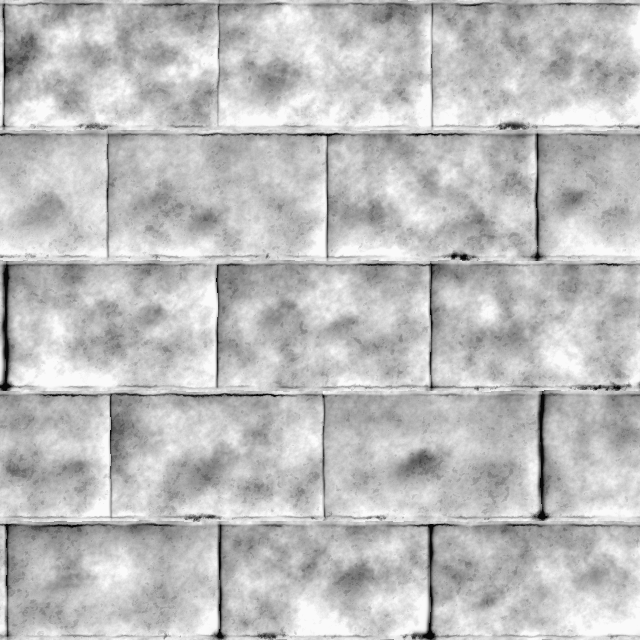
Give the GLSL for this texture map, as a three.js fragment shader.

```glsl
varying vec2 vUv;

const float COURSES = 5.0;
const float COLUMNS = 3.0;
const float STONE_TONE = 0.765;
const float MORTAR_TONE = 0.84;
const float MORTAR_HALF = 0.0062;

vec2 hash2(vec2 p) {
  p = vec2(dot(p, vec2(127.1, 311.7)), dot(p, vec2(269.5, 183.3)));
  return fract(sin(p) * 43758.547);
}

float gradientNoise(vec2 p) {
  vec2 i = floor(p);
  vec2 f = p - i;
  vec2 u = f * f * f * (f * (f * 6.0 - 15.0) + 10.0);
  vec2 e = vec2(1.0, 0.0);
  float a = dot(hash2(i) * 2.0 - 1.0, f);
  float b = dot(hash2(i + e.xy) * 2.0 - 1.0, f - e.xy);
  float c = dot(hash2(i + e.yx) * 2.0 - 1.0, f - e.yx);
  float d = dot(hash2(i + e.xx) * 2.0 - 1.0, f - e.xx);
  return mix(mix(a, b, u.x), mix(c, d, u.x), u.y);
}

float fbm(vec2 p) {
  float sum = 0.0;
  float amplitude = 1.0;
  for (int i = 0; i < 5; i++) {
    sum += amplitude * gradientNoise(p);
    p = mat2(1.52, 1.14, -1.14, 1.52) * p + 17.3;
    amplitude *= 0.62;
  }
  return sum;
}

float softLine(float d, float width) {
  return exp(-d * d / (width * width));
}

// Courses are slightly uneven, the lowest being the thinnest
float levelCourses(float y) {
  return y + 0.0175 * (1.0 - y) * smoothstep(0.0, 0.15, y);
}

vec2 jointId(float column, float course) {
  return vec2(mod(column, COLUMNS), course);
}

float jointShift(vec2 id) {
  return 0.032 * (hash2(id + 5.7).x - 0.5);
}

// Dark hollows, each with a pale surround
float hollows(vec2 local, vec2 id, float ripple) {
  float sum = 0.0;
  for (int i = 0; i < 3; i++) {
    vec2 h = hash2(id * 3.1 + float(i) * 13.7);
    vec2 k = hash2(id * 5.3 + float(i) * 7.9 + 2.0);
    vec2 r = local - vec2(0.05 + 0.23 * h.x, 0.05 + 0.075 * h.y);
    r.y -= 0.3 * r.x;
    r = r / mix(vec2(0.022, 0.016), vec2(0.05, 0.027), k.x) + ripple;
    float d = dot(r, r);
    sum += mix(0.08, 0.42, k.y * k.y) * (exp(-d) - 0.3 * exp(-0.25 * d));
  }
  return sum;
}

void main() {
  vec2 p = vUv;
  vec2 wobble = vec2(gradientNoise(p * 24.0), gradientNoise(p * 24.0 + 40.0));
  vec2 q = p + 0.0035 * wobble;

  // Running bond: alternate courses move by half a block
  float v = levelCourses(q.y) * COURSES;
  float course = floor(v);
  float u = q.x * COLUMNS - 0.5 * mod(course, 2.0) - 0.02;
  float nearest = floor(u + 0.5);
  float column = nearest - 1.0 + step(nearest + jointShift(jointId(nearest, course)), u);
  vec2 id = jointId(column, course);
  vec2 nextId = jointId(column + 1.0, course);

  // Distances to the four sides of a block
  float left = (u - column - jointShift(id)) / COLUMNS;
  float right = (column + 1.0 + jointShift(nextId) - u) / COLUMNS;
  float below = (v - course) / COURSES;
  float above = 1.0 / COURSES - below;
  vec2 trait = hash2(id + 31.4);

  // Weathered face
  float mottle = fbm(p * 14.0 + id * 9.0);
  float broad = gradientNoise(p * 7.0 + id * 4.0 + 50.0);
  vec2 slant = vec2(p.x + p.y, 1.2 * (p.y - p.x));
  float grain = fbm(slant * 58.0);
  float tone = STONE_TONE + 0.05 * (trait.x - 0.5);
  tone += mix(0.15, 0.42, trait.y) * mottle + 0.16 * broad + 0.1 * grain;
  tone -= 0.16 * smoothstep(0.2, 0.75, grain - 0.6 * mottle - 0.4 * broad);
  tone -= hollows(vec2(left, below), id, 0.9 * mottle);

  // Pale lower and right rims, shaded upper and left rims
  float patchy = clamp(0.85 + 1.1 * gradientNoise(p * 9.0 + 8.0), 0.2, 1.4);
  tone += 0.27 * patchy * exp(-below / 0.026);
  tone += 0.25 * patchy * exp(-right / 0.018);
  tone -= 0.27 * patchy * exp(-above / 0.026);
  tone -= 0.1 * patchy * exp(-left / 0.018);
  tone = min(tone, 0.98);

  // Upright joints, from hairline to deep gap
  float seam = min(left, right);
  vec2 seamId = left < right ? id : nextId;
  float depth = hash2(seamId + 71.9).y;
  float seamWear = clamp(0.8 + 0.9 * gradientNoise(p * vec2(8.0, 26.0)), 0.2, 1.0);
  float seamWidth = mix(0.0018, 0.0052, depth * depth);
  tone -= mix(0.3, 0.95, depth) * seamWear * softLine(seam, seamWidth);
  tone -= 0.3 * depth * seamWear * softLine(left, 0.011);

  // Pale mortar bed, merging here and there with the stone
  float bed = 1.0 - smoothstep(MORTAR_HALF - 0.003, MORTAR_HALF + 0.002, min(below, above));
  float cover = clamp(0.75 + 1.0 * gradientNoise(p * 17.0 + 21.0), 0.3, 1.0);
  tone = mix(tone, MORTAR_TONE + 0.16 * grain + 0.16 * mottle, bed * cover);

  // Broken cracks along both sides of the bed
  float wear = gradientNoise(p * vec2(13.0, 7.0) + 3.0);
  float ragged = 0.0025 * grain;
  float chip = smoothstep(0.08, 0.5, wear + 0.3 * grain);
  float faint = smoothstep(-0.3, 0.25, gradientNoise(p * vec2(19.0, 9.0) + 66.0));
  float lower = softLine(below - MORTAR_HALF + ragged, 0.0018 + 0.0045 * chip);
  float upper = softLine(above - MORTAR_HALF + ragged, 0.0018 + 0.0035 * chip);
  tone -= (0.3 * faint + 0.65 * chip) * lower;
  tone -= (0.22 * (1.0 - faint) + 0.5 * smoothstep(0.0, 0.4, 0.05 - wear)) * upper;

  // Black pits where joints meet
  float pit = length(vec2(seam * 0.65, below - MORTAR_HALF)) + 0.004 * grain;
  tone -= 0.9 * smoothstep(0.3, 0.7, depth) * softLine(pit, 0.0065);

  gl_FragColor = vec4(vec3(clamp(tone, 0.03, 0.98)), 1.0);
}
```
